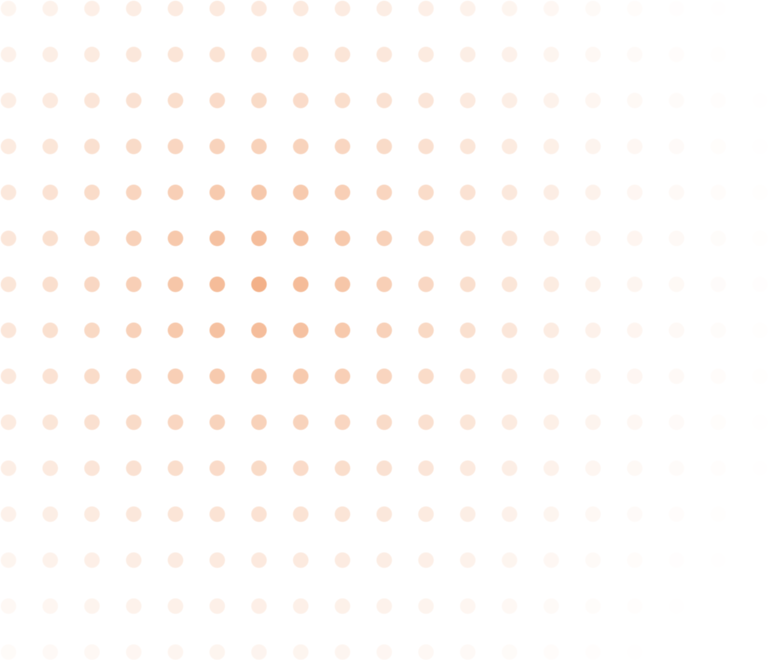
Give the GLSL for this background, as a Shadertoy shader.

```glsl
// A white field carrying a regular grid of small round peach dots.
// Each dot has one flat tint, strongest at a focal dot left of centre and
// fading radially outwards. Lengths are in units of the canvas height.

const vec3  PAPER_COLOR  = vec3(1.0);
const vec3  DOT_COLOR    = vec3(0.953, 0.696, 0.536);
const vec2  DOT_SPACING  = vec2(0.06326, 0.06965);
const vec2  FOCUS        = vec2(0.3924, 0.5692);  // centre of the strongest dot
const float DOT_RADIUS   = 0.0117;
const float FADE_RADIUS  = 0.885;                 // tint vanishes at this distance
const float FADE_POWER   = 2.0;
const float EDGE_SOFT    = 0.0016;                // minimum half width of the edge

// Centre of the grid dot nearest to a point; the grid is anchored on FOCUS.
vec2 nearestDot(vec2 point) {
    vec2 cell = floor((point - FOCUS) / DOT_SPACING + 0.5);
    return FOCUS + cell * DOT_SPACING;
}

// Tint strength of a whole dot, from its distance to the focus.
float dotStrength(vec2 center) {
    float falloff = max(1.0 - distance(center, FOCUS) / FADE_RADIUS, 0.0);
    return pow(falloff, FADE_POWER);
}

void mainImage(out vec4 fragColor, in vec2 fragCoord) {
    vec2 point = fragCoord / iResolution.y;
    vec2 center = nearestDot(point);

    // Antialiased disc, never sharper than one pixel
    float edge = max(EDGE_SOFT, 0.75 / iResolution.y);
    float signedDist = distance(point, center) - DOT_RADIUS;
    float coverage = 1.0 - smoothstep(-edge, edge, signedDist);

    // Tinted dot over the paper
    vec3 color = mix(PAPER_COLOR, DOT_COLOR, coverage * dotStrength(center));
    fragColor = vec4(color, 1.0);
}
```
